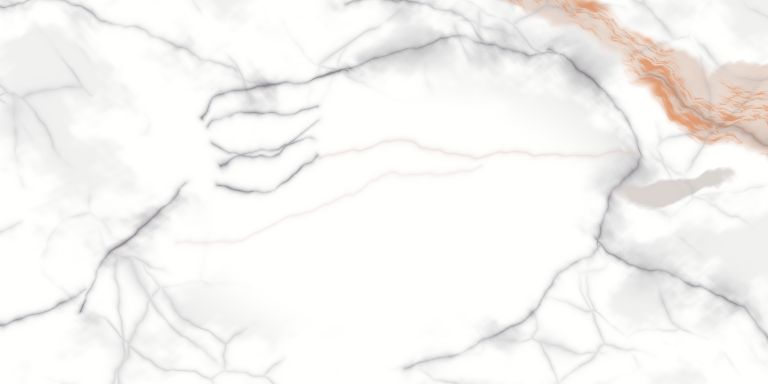
Write a Shadertoy shader that draws this texture.

```glsl
#define WHITE vec3(1.0, 1.0, 0.995)
#define GREY vec3(0.77, 0.765, 0.77)
#define VEIN vec3(0.52, 0.50, 0.53)
#define BEIGE vec3(0.88, 0.80, 0.75)
#define ORANGE vec3(0.88, 0.54, 0.34)
#define VEIN_WIDTH 0.0055
#define HALO_WIDTH 0.05
#define JAGGEDNESS 0.027

const mat2 TURN = mat2(0.8, 0.6, -0.6, 0.8);

vec2 hash2(vec2 p) {
    p = vec2(dot(p, vec2(127.1, 311.7)), dot(p, vec2(269.5, 183.3)));
    return fract(sin(p) * 43758.5);
}

// Layered, self-bending sines, roughly -0.7 to 0.7
float cloud(vec2 p) {
    float sum = 0.0, amp = 0.5;
    for (int i = 0; i < 6; i++) {
        sum += amp * sin(p.x + 2.0 * sum) * cos(p.y - sum);
        p = TURN * p * 1.9 + 3.1;
        amp *= 0.6;
    }
    return sum;
}

// Irregular bending of the plane, coarse to fine
vec2 jagged(vec2 p) {
    float amp = JAGGEDNESS, freq = 6.0;
    for (int i = 0; i < 6; i++) {
        vec2 phase = float(i) * vec2(1.7, 2.9);
        p += amp * sin(freq * (p.yx + 0.5 * p * vec2(1, -1)) + phase);
        amp *= 0.52;
        freq *= 1.95;
    }
    return p;
}

// Distance to the nearest border of scattered cells
float cellBorder(vec2 p) {
    vec2 cell = floor(p);
    float first = 9.0, second = 9.0;
    for (int y = -1; y <= 1; y++)
    for (int x = -1; x <= 1; x++) {
        vec2 id = cell + vec2(x, y);
        float d = length(id + hash2(id) - p);
        second = min(second, max(first, d));
        first = min(first, d);
    }
    return 0.5 * (second - first);
}

// Distance to a segment bowed sideways by bend
float strand(vec2 p, vec2 a, vec2 b, float bend) {
    float len = length(b - a);
    vec2 dir = (b - a) / len;
    float t = dot(p - a, dir), h = clamp(t / len, 0.0, 1.0);
    float side = dot(p - a, vec2(-dir.y, dir.x)) - 4.0 * bend * h * (1.0 - h);
    return length(vec2(side, t - h * len));
}

// x: dark core, y: soft halo
vec2 vein(vec2 p, vec2 a, vec2 b, float bend, float strength) {
    float d = strand(p, a, b, bend);
    return strength * vec2(exp(-d / VEIN_WIDTH), exp(-d * d / (HALO_WIDTH * HALO_WIDTH)));
}

void mainImage(out vec4 fragColor, in vec2 fragCoord) {
    vec2 p = fragCoord / iResolution.y;
    vec2 q = jagged(p);
    float broad = cloud(q * vec2(5.0, 7.0) + 1.3);
    float fine = cloud(TURN * q * vec2(19.0, 24.0));

    // Main veins around the large clear field
    vec2 v = vein(q, vec2(-0.05, 0.13), vec2(0.24, 0.26), -0.02, 0.7);
    v = max(v, vein(q, vec2(0.22, 0.20), vec2(0.45, 0.53), 0.01, 0.9));
    v = max(v, vein(q, vec2(0.52, 0.70), vec2(0.92, 0.82), 0.05, 0.9));
    v = max(v, vein(q, vec2(0.90, 0.82), vec2(1.47, 0.86), 0.02, 0.75));
    v = max(v, vein(q, vec2(1.45, 0.87), vec2(1.69, 0.62), 0.04, 0.85));
    v = max(v, vein(q, vec2(1.69, 0.62), vec2(1.57, 0.38), -0.02, 0.75));
    v = max(v, vein(q, vec2(1.58, 0.39), vec2(1.05, 0.04), 0.03, 0.65));
    v = max(v, vein(q, vec2(1.57, 0.40), vec2(2.05, 0.09), 0.0, 0.75));
    v = max(v, vein(q, vec2(-0.05, 0.98), vec2(0.62, 0.82), 0.04, 0.5));
    v = max(v, vein(q, vec2(0.92, 1.03), vec2(1.27, 0.87), 0.03, 0.55));

    // Nested lens-shaped loops
    for (int i = 0; i < 4; i++) {
        float n = float(i);
        vec2 start = vec2(0.53, 0.54 + 0.045 * n);
        float bow = mix(-0.03, 0.03, mod(n, 2.0));
        v.x = max(v.x, vein(q, start, start + vec2(0.31, 0.06), bow, 0.75).x);
    }
    float core = v.x * (0.75 + 0.7 * fine);
    float halo = v.y * smoothstep(-0.2, 0.4, broad + 0.3 * fine);

    // Faint network and haze, kept out of the clear field
    float open = smoothstep(0.75, 1.15, length((p - vec2(1.03, 0.44)) / vec2(0.60, 0.37)));
    float web = 0.0;
    for (float freq = 2.6; freq < 6.0; freq += 2.7) {
        float d = cellBorder(TURN * q * freq * vec2(0.8, 1.2) + freq) / freq;
        web = max(web, exp(-d / VEIN_WIDTH) * smoothstep(-0.15, 0.45, cloud(p * 6.0 + freq)));
    }
    float haze = open * smoothstep(0.0, 0.45, broad + 0.15 * fine);

    // Tan hairlines across the clear field
    float hair = vein(q, vec2(0.84, 0.59), vec2(1.68, 0.62), -0.01, 0.45).x;
    hair = max(hair, vein(q, vec2(0.45, 0.39), vec2(1.27, 0.57), -0.02, 0.3).x);

    // Warm band with streaks along its length
    vec2 along = normalize(vec2(0.73, -0.45));
    vec2 grain = vec2(dot(q, along), dot(q, vec2(-along.y, along.x)));
    float streak = cloud(grain * vec2(10.0, 42.0));
    float band = strand(q, vec2(1.34, 1.03), vec2(2.06, 0.59), 0.03);
    float warm = 1.0 - smoothstep(0.025, 0.06, band + 0.05 * broad);
    float slab = length((q - vec2(1.91, 0.79)) / vec2(0.15, 0.08));
    slab = 1.0 - smoothstep(0.8, 1.0, slab + 0.3 * fine);
    float wedge = length((q - vec2(1.77, 0.53)) / vec2(0.15, 0.035));
    wedge = 1.0 - smoothstep(0.7, 1.1, wedge + 0.4 * fine);
    float rust = warm * max(smoothstep(0.1, 0.5, streak), 0.7 * exp(-14.0 * abs(streak)));
    float rustVein = vein(q, vec2(1.68, 0.82), vec2(2.04, 0.58), 0.01, 0.8).x;

    // Layering from haze to dark cores
    vec3 col = mix(WHITE, GREY, 0.24 * haze);
    col = mix(col, GREY, clamp(halo * (0.75 + 0.5 * fine), 0.0, 0.9));
    col = mix(col, mix(GREY, BEIGE, 0.4), 0.75 * wedge);
    col = mix(col, BEIGE, max(0.85 * warm, 0.8 * slab) * (0.9 + 0.25 * fine));
    col = mix(col, mix(GREY, VEIN, 0.3), 0.45 * web * open);
    col = mix(col, mix(BEIGE, GREY, 0.3), hair);
    col = mix(col, ORANGE, 0.75 * rust);
    col = mix(col, VEIN, clamp(core, 0.0, 0.85) * (1.0 - 0.6 * warm));
    col = mix(col, mix(VEIN, ORANGE, 0.4), 0.8 * rustVein);
    fragColor = vec4(col, 1.0);
}
```
